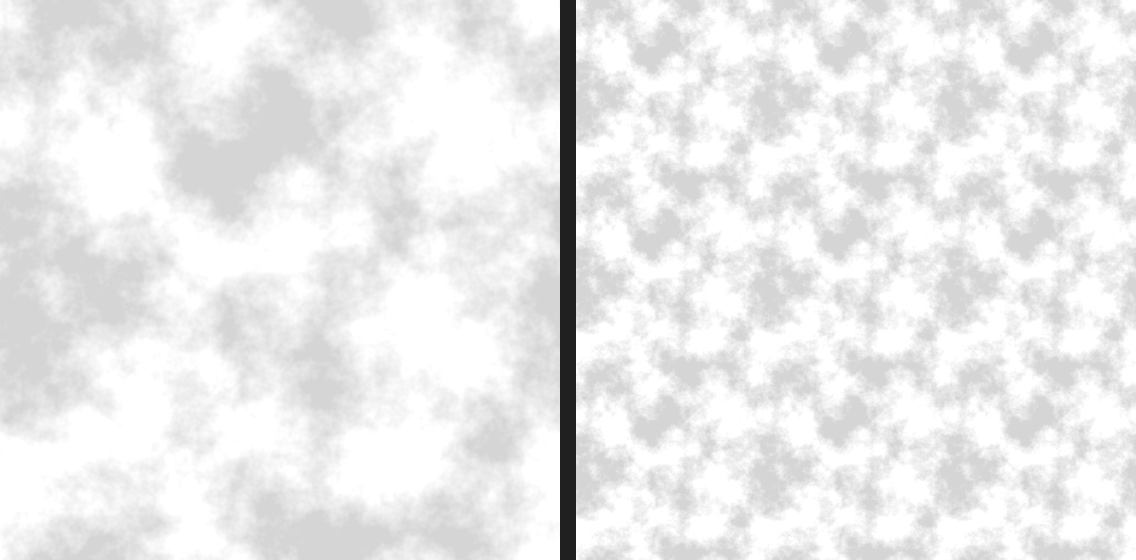
Left: one tile. Right: repeated 3 by 3.
Give the GLSL for this texture, as a WebGL 1 fragment shader.

```glsl
precision highp float;

uniform vec2 u_resolution;

const float TAU = 6.2831853;
const float BASE_CELLS = 4.0;   // coarsest cells per tile
const int OCTAVES = 6;
const float GAIN = 0.635;
const float GREY_LEVEL = -0.405; // field value that clips to grey
const float WHITE_LEVEL = 0.245; // field value that clips to white
const vec3 HAZE_GREY = vec3(0.835);
const vec3 CLOUD_WHITE = vec3(1.0);

float hash(vec2 p, float seed) {
  return fract(sin(dot(p, vec2(12.9898, 78.233)) + seed * 17.3) * 43758.5453);
}

// Half a cell of margin keeps the wrap exact despite rounding
vec2 wrapCell(vec2 cell, float period) {
  return floor(mod(cell + 0.5, period));
}

// Slope contribution of one lattice corner
float corner(vec2 cell, vec2 offset, float period, float seed) {
  float angle = TAU * hash(wrapCell(cell, period), seed);
  return dot(vec2(cos(angle), sin(angle)), offset);
}

// Gradient noise that repeats after a whole number of cells
float tiledNoise(vec2 p, float period, float seed) {
  vec2 cell = floor(p);
  vec2 f = p - cell;
  vec2 blend = f * f * f * (f * (f * 6.0 - 15.0) + 10.0);
  vec2 right = vec2(1.0, 0.0);
  vec2 up = vec2(0.0, 1.0);
  float bottom = mix(corner(cell, f, period, seed),
                     corner(cell + right, f - right, period, seed), blend.x);
  float top = mix(corner(cell + up, f - up, period, seed),
                  corner(cell + 1.0, f - 1.0, period, seed), blend.x);
  return mix(bottom, top, blend.y);
}

// Sum of octaves, each shifted so the lattices do not line up
float cloudField(vec2 uv) {
  float sum = 0.0;
  float amplitude = 1.0;
  float period = BASE_CELLS;
  for (int i = 0; i < OCTAVES; i++) {
    float seed = float(i) + 1.0;
    vec2 shift = fract(seed * vec2(0.37, 0.61));
    sum += amplitude * tiledNoise(uv * period + shift, period, seed);
    amplitude *= GAIN;
    period *= 2.0;
  }
  return sum;
}

void main() {
  vec2 uv = gl_FragCoord.xy / u_resolution;

  // Clipping at both ends leaves flat grey and white patches
  float lightness = (cloudField(uv) - GREY_LEVEL) / (WHITE_LEVEL - GREY_LEVEL);
  vec3 color = mix(HAZE_GREY, CLOUD_WHITE, clamp(lightness, 0.0, 1.0));
  gl_FragColor = vec4(color, 1.0);
}
```
